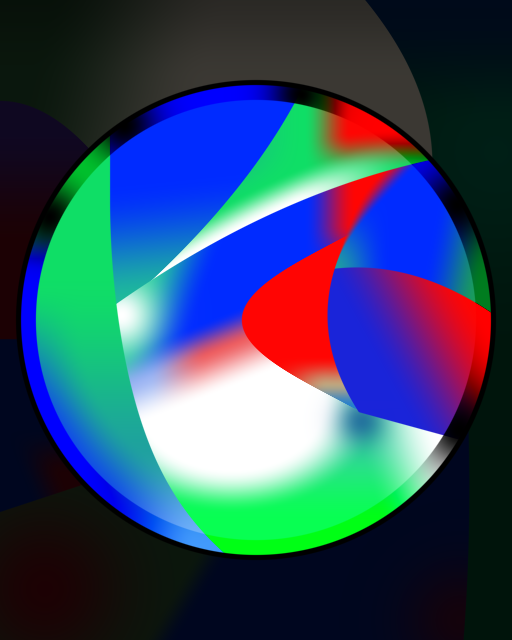
Reproduce this background procedurally as a WebGL 1 fragment shader.

```glsl
precision highp float;
uniform vec2 u_resolution;

const vec3 BLUE = vec3(0.0, 0.17, 1.0);
const vec3 RED = vec3(1.0, 0.02, 0.01);
const vec3 GREEN = vec3(0.06, 0.87, 0.4);
const vec3 TEAL = vec3(0.12, 0.62, 0.63);
const vec3 WHITE = vec3(1.0);

float fall(float a, float b, float x) {
  return 1.0 - smoothstep(a, b, x);
}

float edge(float d, float width) {
  return smoothstep(-width, width, d);
}

float glow(vec2 p, vec2 center, float radius) {
  vec2 d = (p - center) / radius;
  return exp(-dot(d, d));
}

// Height of a parabola with its vertex at v
float arc(float t, vec2 v, float bend) {
  float d = t - v.x;
  return v.y + bend * d * d;
}

// Left sliver, shading from green to pale blue
vec3 crescent(vec2 p) {
  vec3 c = mix(TEAL, GREEN, smoothstep(-0.65, 0.2, p.y));
  float low = fall(-0.5, 0.15, p.y);
  c = mix(c, vec3(0.06, 0.25, 0.95), low * smoothstep(0.72, 0.98, length(p)));
  float pale = smoothstep(-0.65, -0.25, p.x) * fall(-0.95, -0.5, p.y);
  return mix(c, vec3(0.55, 0.82, 1.0), pale * 0.8);
}

// Upper sheets: blue left, green and red right; b is height above the fold
vec3 upperSheets(vec2 p, float b, float aa) {
  vec3 left = mix(vec3(0.12, 0.74, 0.6), BLUE, smoothstep(0.1, 0.62, p.y - 0.1 * p.x));
  vec3 right = mix(GREEN, TEAL, 0.4 * smoothstep(0.1, 0.3, b) * fall(-0.1, 0.2, p.x));
  float red = smoothstep(0.2, 0.4, p.x) * smoothstep(0.05, 0.22, b + 0.25 * (p.x - 0.35));
  right = mix(right, RED, red);
  right = mix(right, WHITE, fall(0.0, 0.14, b) * fall(0.15, 0.65, p.x));
  float diagonal = -0.62 + 1.18 * p.y - 0.35 * p.y * p.y;
  return mix(left, right, edge(p.x - diagonal, aa));
}

// Blue band melting into white, with green below
vec3 lowerSheet(vec2 p) {
  vec2 e = (p - vec2(-0.1, -0.35)) / vec2(0.52, 0.38);
  vec3 green = mix(vec3(0.03, 1.0, 0.32), vec3(0.2, 0.85, 0.6), smoothstep(-0.85, -0.5, p.y));
  green = mix(green, WHITE, smoothstep(0.4, 0.75, p.x + 0.3 * (p.y + 0.45)));
  vec3 c = mix(WHITE, green, smoothstep(0.72, 1.2, length(e)));
  c = mix(c, vec3(0.08, 0.35, 0.6), 0.8 * glow(p, vec2(0.44, -0.42), 0.1));
  float t = p.y + 0.041 - 0.4 * p.x;
  vec3 band = mix(BLUE, vec3(0.12, 0.8, 0.6), fall(-0.52, -0.25, p.x - 0.35 * p.y));
  band = mix(band, WHITE, glow(p, vec2(-0.56, 0.02), 0.14));
  band = mix(band, RED, smoothstep(0.2, 0.42, p.x) * smoothstep(0.2, 0.4, p.y));
  vec3 pink = mix(vec3(0.6, 0.7, 0.95), vec3(0.93, 0.35, 0.36), smoothstep(-0.45, -0.2, p.x));
  vec3 melt = mix(c, pink, smoothstep(-0.2, 0.0, t) * fall(0.1, 0.4, p.x));
  return mix(melt, band, smoothstep(-0.03, 0.12, t));
}

vec3 redFin(vec2 p) {
  float right = smoothstep(0.05, 0.3, p.x);
  vec3 c = mix(RED, vec3(0.75, 0.66, 0.5), right * fall(-0.28, -0.15, p.y));
  return mix(c, vec3(0.15, 0.5, 0.8), right * fall(-0.36, -0.26, p.y));
}

// Right panels, split by a shallow arch
vec3 rightPanels(vec2 p, float aa) {
  vec3 top = mix(BLUE, TEAL, fall(0.32, 0.56, p.x) * fall(0.2, 0.52, p.y));
  top = mix(top, vec3(0.1, 0.62, 0.35), smoothstep(0.7, 0.95, p.x - 0.2 * (p.y - 0.2)));
  vec3 low = mix(vec3(0.1, 0.14, 0.85), RED, smoothstep(0.4, 0.95, p.x + 0.55 * p.y));
  return mix(low, top, edge(p.y - arc(p.x, vec2(0.42, 0.219), -0.6), aa));
}

vec3 lens(vec2 p, float aa) {
  float fold = p.y - (0.412 + 0.485 * p.x - 0.185 * p.x * p.x);
  float y2 = p.y * p.y;
  float fin = p.x - (-0.059 + 4.4 * y2 - 7.0 * y2 * y2);
  vec3 c = mix(lowerSheet(p), redFin(p), edge(fin, aa) * edge(0.37 - abs(p.y), aa));
  float panel = edge(p.x - arc(p.y, vec2(0.02, 0.298), 0.8), aa + 0.06 * smoothstep(0.25, 0.6, p.y));
  panel *= edge(p.y + 0.267 + 0.273 * p.x, aa);
  c = mix(c, rightPanels(p, aa), panel);
  c = mix(c, upperSheets(p, fold, aa), edge(fold, aa));
  float d2 = (p.y - 0.5) * (p.y - 0.5);
  float side = -0.608 + 0.017 * d2 * d2 * d2 + 0.14 * d2 * fall(0.45, 0.55, p.y);
  return mix(crescent(p), c, edge(p.x - side, aa));
}

// Deeper colour and dark patches inside the bevel
vec3 bevel(vec3 c, vec2 p) {
  c = mix(c, BLUE, fall(-0.75, -0.55, p.x) * fall(0.2, 0.45, p.y));
  c = max(c * 1.35 - 0.35, 0.0);
  float dark = glow(p, vec2(-0.55, 0.81), 0.14) + glow(p, vec2(0.19, 0.94), 0.13);
  dark += glow(p, vec2(-0.86, 0.43), 0.14) + glow(p, vec2(0.84, 0.48), 0.16);
  dark += glow(p, vec2(0.85, -0.46), 0.16);
  return c * (1.0 - min(dark, 1.0));
}

// Dim oversized sheets behind the disc
vec3 backdrop(vec2 p, float aa) {
  vec3 navy = vec3(0.0, 0.025, 0.12);
  vec3 maroon = vec3(0.11, 0.005, 0.015);
  vec3 moss = vec3(0.04, 0.09, 0.05);
  vec3 top = mix(moss, vec3(0.23, 0.22, 0.2), smoothstep(-0.95, -0.2, p.x + 0.25 * (1.0 - p.y)));
  top *= 1.0 - 0.3 * smoothstep(1.0, 1.4, p.y);
  vec3 left = mix(maroon, vec3(0.06, 0.03, 0.13), smoothstep(0.3, 0.8, p.y));
  vec3 low = mix(navy, maroon, smoothstep(-0.98, -0.8, p.x + 0.4 * (p.y + 0.65)) * fall(-0.65, -0.45, p.y));
  left = mix(low, left, edge(p.y + 0.08, aa));
  vec3 base = mix(moss, maroon, glow(p, vec2(-0.88, -1.12), 0.33));
  base = mix(base, navy, smoothstep(-0.08, 0.06, p.x - 0.6 * p.y - 0.41));
  base = mix(base, maroon, 0.7 * glow(p, vec2(0.85, -1.25), 0.22));
  vec3 c = mix(base, left, edge(p.y + 0.8 - 0.33 * (p.x + 1.066), aa) * edge(-p.x - 0.4, aa));
  float topSide = edge(p.y - max(arc(p.x, vec2(-1.066, 0.913), -1.45), 0.3), aa);
  c = mix(c, top, topSide);
  float bound = p.y > 0.0 ? arc(p.y, vec2(0.65, 0.735), -0.6) : arc(p.y, vec2(-0.7, 0.889), -0.06);
  vec3 right = mix(vec3(0.0, 0.08, 0.045), vec3(0.0, 0.12, 0.085), glow(p, vec2(1.0, 0.7), 0.5));
  right = mix(right, vec3(0.0, 0.04, 0.1), smoothstep(0.8, 1.3, p.y));
  return mix(c, right, edge(p.x - bound, aa));
}

void main() {
  float unit = 0.375 * u_resolution.y;
  vec2 p = (gl_FragCoord.xy - 0.5 * u_resolution) / unit;
  float aa = 0.8 / unit;
  float r = length(p);
  vec3 glass = lens(p, aa);
  glass = mix(glass, bevel(glass, p), edge(r - 0.917, aa));
  glass *= edge(0.979 - r, aa);
  gl_FragColor = vec4(mix(glass, backdrop(p, aa), edge(r - 1.0, aa)), 1.0);
}
```
